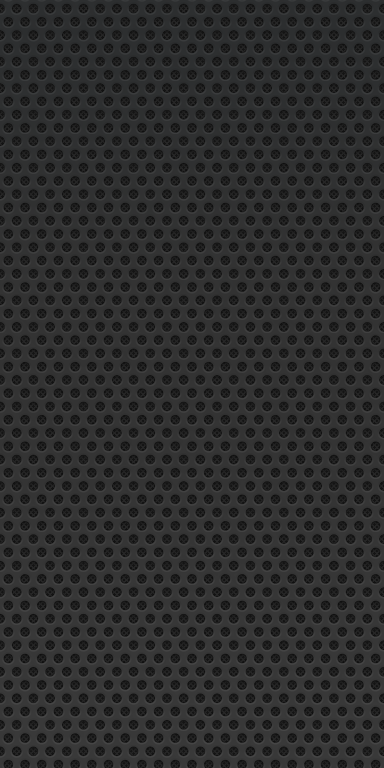
Reproduce this pattern procedurally as a WebGL 2 fragment shader.

```glsl
#version 300 es
precision highp float;
// Dark perforated metal sheet: staggered round holes over a fine diagonal mesh.

uniform vec2 u_resolution;
out vec4 fragColor;

const float COLUMNS = 23.0;
const float ROWS = 57.9;
const float FIRST_ROW = 0.64;     // first hole centre below the top edge, in rows
const float ROW_PITCH = 0.793;    // row spacing, in column widths
const float HOLE_RADIUS = 0.285;  // in column widths
const float MESH_FREQUENCY = 3.5; // mesh wires per column width

const vec3 SHEET_TOP = vec3(0.175, 0.182, 0.186);
const vec3 SHEET_MIDDLE = vec3(0.200);
const vec3 SHEET_BOTTOM = vec3(0.222);
const vec3 HOLE_DARK = vec3(0.080);
const vec3 MESH_WIRE = vec3(0.150);

// Offset from the nearest hole centre, in column widths, y pointing down.
vec2 holeOffset(vec2 grid) {
    float row = floor(grid.y + 0.5);
    float stagger = 0.5 * mod(row, 2.0);
    float dx = fract(grid.x - stagger + 0.5) - 0.5;
    return vec2(dx, (grid.y - row) * ROW_PITCH);
}

// Soft band of the given half width around zero.
float band(float distance, float halfWidth) {
    return 1.0 - smoothstep(0.0, halfWidth, abs(distance));
}

// One set of parallel wires, brightest at whole phases.
float wires(float phase) {
    return smoothstep(0.35, 0.95, 0.5 + 0.5 * cos(6.2831853 * phase));
}

// Two crossing wire sets; their phase drifts between holes.
float mesh(vec2 grid) {
    vec2 p = MESH_FREQUENCY * vec2(grid.x, grid.y * 0.7857);
    return max(wires(p.x + p.y), wires(p.x - p.y));
}

// Faint uneven tone from layered sines.
float unevenness(vec2 p) {
    float tone = sin(p.x * 1.7 + 2.0 * sin(p.y * 0.9));
    tone += 0.6 * sin(p.y * 3.1 + 1.5 * sin(p.x * 2.3));
    tone += 0.4 * sin(p.x * 7.9 - p.y * 6.7);
    return 0.5 * tone;
}

// Sheet brightens gradually from top to bottom.
vec3 sheetColor(float height) {
    vec3 lower = mix(SHEET_BOTTOM, SHEET_MIDDLE, smoothstep(0.0, 0.55, height));
    return mix(lower, SHEET_TOP, smoothstep(0.55, 1.0, height));
}

void main() {
    vec2 uv = gl_FragCoord.xy / u_resolution;
    vec2 grid = vec2(uv.x * COLUMNS, (1.0 - uv.y) * ROWS - FIRST_ROW);
    vec2 offset = holeOffset(grid);
    float radius = length(offset);
    float edge = radius - HOLE_RADIUS;
    float downward = offset.y / max(radius, 0.001);
    float pixel = COLUMNS / u_resolution.x;

    // Sheet with a lit lower rim and a shaded upper rim.
    vec3 color = sheetColor(uv.y);
    color += 0.003 * unevenness(grid);
    float rim = band(edge - 0.055, 0.065 + 0.4 * pixel);
    color += rim * mix(-0.012, 0.050, smoothstep(-0.6, 0.9, downward));

    // Hole interior: mesh in shadow, darkest under the upper edge.
    float depthShade = smoothstep(-HOLE_RADIUS, 0.1, offset.y);
    vec3 inside = mix(HOLE_DARK, MESH_WIRE, mesh(grid) * mix(0.45, 1.0, depthShade));
    inside *= 1.0 - 0.25 * band(edge + 0.03, 0.08);

    float softness = max(0.03, 0.65 * pixel);
    float hole = 1.0 - smoothstep(-softness, softness, edge);
    fragColor = vec4(mix(color, inside, hole), 1.0);
}
```
